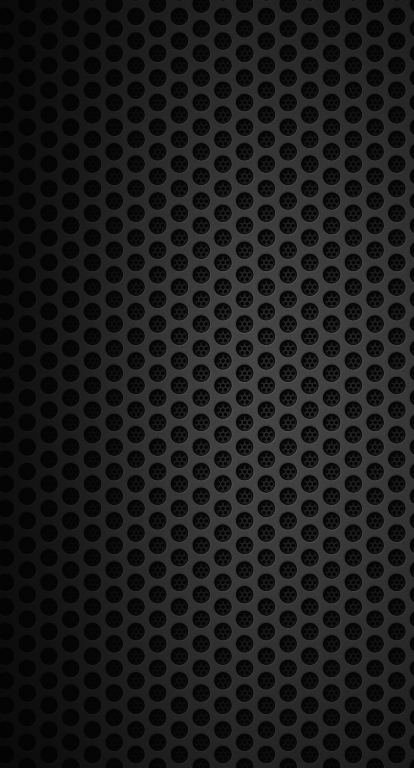
Reproduce this pattern procedurally as a Shadertoy shader.

```glsl
// Dark perforated metal plate: staggered columns of round holes, each showing
// a finer mesh of small holes beneath. Distances are in column pitches;
// a soft off-centre light shades the plate and the mesh.

float hash(vec2 p) {
    vec3 q = fract(vec3(p.xyx) * 0.1031);
    q += dot(q, q.yzx + 33.33);
    return fract((q.x + q.y) * q.z);
}

// Offset from the nearest hole centre; odd columns shift by half a row.
vec2 holeOffset(vec2 p) {
    const float rowPitch = 1.132;
    float column = round(p.x - 0.258);
    float shift = 0.193 + 0.5 * rowPitch * (1.0 - mod(column, 2.0));
    float row = round((p.y - shift) / rowPitch);
    return p - vec2(column + 0.258, row * rowPitch + shift);
}

// Distance to the nearest of seven small holes, one ringed by six.
float meshDistance(vec2 d) {
    vec2 m = abs(d);
    float ring = min(length(m - vec2(0.225, 0.0)), length(m - vec2(0.1125, 0.195)));
    return min(length(m), ring) - 0.083;
}

// Broad glow right of the middle, dying away fastest to the left.
float glow(vec2 uv) {
    float x = uv.x - 0.62;
    float y = 2.0 * uv.y - 1.0;
    x /= x < 0.0 ? 0.45 : 0.75;
    return exp(-x * x - 0.75 * y * y);
}

void mainImage(out vec4 fragColor, in vec2 fragCoord) {
    vec2 uv = fragCoord / iResolution.xy;
    vec2 p = vec2(fragCoord.x, iResolution.y - fragCoord.y) / iResolution.x;
    vec2 d = holeOffset(p / 0.0525);
    float pixel = 1.0 / (0.0525 * iResolution.x);
    float r = length(d);
    float light = glow(uv);

    // Plate with faint grain and a lit lower-right rim
    float plate = 0.02 + 0.245 * light;
    plate *= 1.0 + 0.07 * (hash(floor(p * 276.0)) - 0.5);
    float facing = dot(d, vec2(0.6, 0.8)) / max(r, 0.001);
    float rim = 1.0 - smoothstep(0.0, 0.07, abs(r - 0.42));
    plate *= 1.0 + 0.22 * rim * facing;

    // Mesh sunk in the hole, shadowed by the upper-left edge
    float wire = smoothstep(-0.5 * pixel, 0.5 * pixel, meshDistance(d));
    float shade = 1.0 - smoothstep(0.23, 0.39, length(d - vec2(0.04, 0.05)));
    float inside = 0.012 + 0.012 * light + 0.135 * light * light * wire * shade;

    float cover = smoothstep(-0.5 * pixel, 0.5 * pixel, r - 0.4);
    fragColor = vec4(vec3(mix(inside, plate, cover)), 1.0);
}
```
